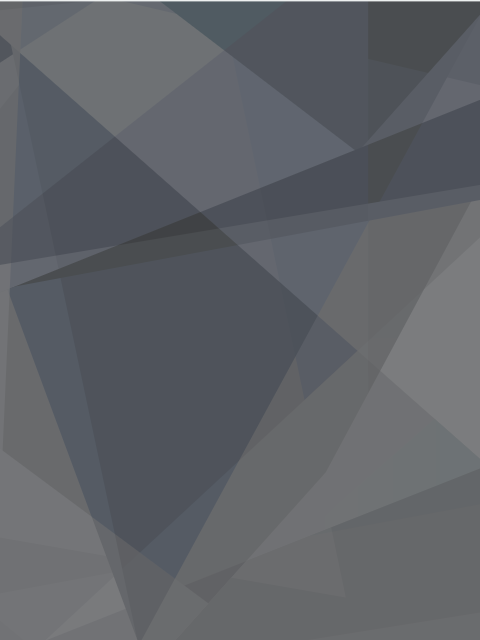
This background is drawn by a WebGL 1 fragment shader. Its source:

```glsl
precision highp float;
// Overlapping translucent facets in muted slate and ash greys.
// Every facet is a product of half planes, each bounded by a straight line
// that runs across the whole canvas; facets are blended from back to front.

uniform vec2 u_resolution;

#define EDGE_PX 1.0       // softness of the facet edges
#define VEIL 0.035        // strength of the pale veils on the right
#define SEAM 0.767        // place of the upright seam
#define SEAM_SHADE 0.012  // darkening right of the seam
#define RIM 0.0022        // height of the bright rim at the top

const vec3 INK      = vec3(0.252, 0.260, 0.270);
const vec3 CHARCOAL = vec3(0.290, 0.302, 0.312);
const vec3 NAVY     = vec3(0.303, 0.319, 0.352);
const vec3 SLATE    = vec3(0.316, 0.335, 0.366);
const vec3 DENIM    = vec3(0.332, 0.357, 0.394);
const vec3 HAZE     = vec3(0.350, 0.365, 0.397);
const vec3 STEEL    = vec3(0.371, 0.392, 0.428);
const vec3 LAVENDER = vec3(0.392, 0.404, 0.437);
const vec3 STONE    = vec3(0.382, 0.386, 0.397);
const vec3 GREY     = vec3(0.411, 0.416, 0.424);
const vec3 ASH      = vec3(0.430, 0.443, 0.453);
const vec3 PALE     = vec3(0.455, 0.459, 0.470);
const vec3 MIST     = vec3(0.473, 0.477, 0.488);
const vec3 SAGE     = vec3(0.426, 0.450, 0.458);
const vec3 GLINT    = vec3(0.930, 0.940, 0.940);

vec2 uv;

// Coverage below a line given by its heights at the left and right borders.
float below(float yLeft, float yRight) {
  float slope = (yRight - yLeft) * u_resolution.y / u_resolution.x;
  float d = (mix(yLeft, yRight, uv.x) - uv.y) * u_resolution.y;
  return clamp(d / (EDGE_PX * sqrt(1.0 + slope * slope)) + 0.5, 0.0, 1.0);
}

float above(float yLeft, float yRight) { return 1.0 - below(yLeft, yRight); }

// Coverage right of a line given by its places on the bottom and top borders.
float rightOf(float xBottom, float xTop) {
  float slope = (xTop - xBottom) * u_resolution.x / u_resolution.y;
  float d = (uv.x - mix(xBottom, xTop, uv.y)) * u_resolution.x;
  return clamp(d / (EDGE_PX * sqrt(1.0 + slope * slope)) + 0.5, 0.0, 1.0);
}

void main() {
  uv = gl_FragCoord.xy / u_resolution;

  // Lines shared by several facets
  float underDiagonal = below(0.945, 0.283);
  float underRise = below(0.543, 0.844);
  float underBandTop = below(0.586, 0.711);
  float underBandLow = below(0.548, 0.6875);
  float underRoof = below(0.645, 1.237);
  float underEave = below(1.043, 0.867);
  float underRay = below(-0.066, 0.629);
  float underFloor = below(-0.029, 0.268);
  float underLeftV = below(0.299, -0.258);
  float underRightV = below(-0.306, 0.531);
  float underSpur = below(0.160, 0.030);
  float underCrease = below(0.073, 0.212);
  float rightSpine = rightOf(0.295, 1.019);
  float rightFold = rightOf(0.739, 0.460);
  float rightKeel = rightOf(0.286, -0.208);
  float rightMast = rightOf(0.286, 0.003);
  float rightFlank = rightOf(0.491, 1.207);
  float rightSeam = rightOf(SEAM, SEAM);

  // Upper right: roof, dark notch and the wedge beside it
  float overNotchLeft = above(1.189, 0.616);
  float underNotchRight = below(0.134, 0.977);
  vec3 upper = mix(LAVENDER, STEEL + 0.006, rightFold);
  upper = mix(upper, ASH, 1.0 - underRoof);
  upper = mix(upper, STEEL, 0.6 * (1.0 - underEave));
  vec3 notch = mix(SLATE, DENIM - vec3(0.02, 0.0, 0.01), 1.0 - underRoof);
  notch = mix(notch, CHARCOAL, rightSeam * (1.0 - 0.6 * underEave));
  vec3 wedge = mix(HAZE, LAVENDER, rightSpine * (0.3 + 0.7 * underEave));
  upper = mix(upper, mix(notch, wedge, underNotchRight), overNotchLeft);

  // Right: the dark band and the plain below it
  vec3 band = mix(NAVY, CHARCOAL, rightSeam * (1.0 - rightSpine));
  band = mix(band, HAZE, underBandTop) - 0.008 * rightFold * (1.0 - rightSeam);
  vec3 plain = mix(LAVENDER, STEEL, rightFold);
  plain = mix(plain, GREY, rightSpine);
  vec3 rightSide = mix(upper, band, underRise);
  rightSide = mix(rightSide, plain, underBandLow);

  // Left: upper triangle, crossing bands and the big central shard
  vec3 leftSide = mix(DENIM, NAVY, underRoof);
  leftSide = mix(leftSide, LAVENDER, 0.75 * underBandTop);
  leftSide = mix(leftSide, mix(INK, CHARCOAL, underBandTop), underRise);
  vec3 shard = mix(SLATE - 0.008, DENIM, underRay) - 0.006 * rightFold;
  shard = mix(DENIM, shard, rightMast);
  shard = mix(shard, mix(GREY, STONE, rightMast), 0.8 * underLeftV);
  shard = mix(GREY, shard, rightKeel);
  vec3 beyond = mix(STONE, HAZE, rightFold * (1.0 - underRay));
  vec3 valley = mix(GREY - 0.006, STONE, underFloor);
  valley = mix(valley, GREY + 0.006, underLeftV);
  shard = mix(shard, mix(beyond, valley, underRay), rightSpine);
  leftSide = mix(leftSide, shard, underRise * underBandLow);
  leftSide += 0.02 * (1.0 - rightMast) * (1.0 - underRise);

  vec3 color = mix(rightSide, leftSide, underDiagonal);

  // Pale veils on the right, bent where the flank meets the valley edge
  float veil = max(rightFlank, underRightV);
  color += VEIL * veil * underBandLow;
  color += VEIL * underRay * rightFlank * (1.0 - underDiagonal);
  color += 0.3 * VEIL * underRay * (1.0 - underDiagonal) * (1.0 - rightFlank);
  float sage = below(-0.253, 0.408) * veil * underDiagonal;
  color = mix(color, SAGE, 0.8 * sage * smoothstep(0.65, 0.95, uv.x));
  color -= SEAM_SHADE * rightSeam * underBandLow * smoothstep(0.2, 0.5, uv.y) * (1.0 - rightFlank);

  // Floor with its faint folds
  vec3 ground = mix(vec3(0.388, 0.400, 0.410), GREY - 0.010, underCrease);
  ground = mix(ground, GREY + 0.006, below(-0.077, 0.043));
  ground += 0.018 * (1.0 - underSpur) * (1.0 - rightFold);
  color = mix(color, ground, underFloor * underRightV);

  // Lower left corner
  vec3 corner = mix(PALE, PALE - 0.017, underSpur);
  corner = mix(corner, PALE - 0.005, underCrease);
  corner = mix(corner, MIST, underRay);
  corner = mix(corner, PALE - 0.012, max(underFloor, below(0.030, -0.585)));
  color = mix(color, corner, underLeftV * (1.0 - rightKeel));

  // Slim strip on the left border, dimmed between roof and band
  float dim = underRoof * (1.0 - underBandTop);
  vec3 strip = mix(color, mix(GREY, PALE, underBandTop), mix(0.8, 0.25, dim));
  color = mix(color, strip, 1.0 - rightOf(-0.012, 0.047));

  // Fan in the upper left corner
  float overDiagonal = 1.0 - underDiagonal;
  float fan = above(0.902, 1.389);
  color = mix(color, STEEL, 0.7 * fan * overDiagonal * rightOf(-0.012, 0.047));
  color = mix(color, NAVY, 0.8 * fan * underDiagonal * (1.0 - rightMast) * above(0.88, 0.88));
  color += 0.016 * above(0.830, 1.768) * (1.0 - fan) * (1.0 - rightMast);
  color -= 0.022 * above(0.984, 1.060);

  // Bright rim along the top border
  color = mix(color, GLINT, above(1.0 - RIM, 1.0 - RIM));

  gl_FragColor = vec4(color, 1.0);
}
```
